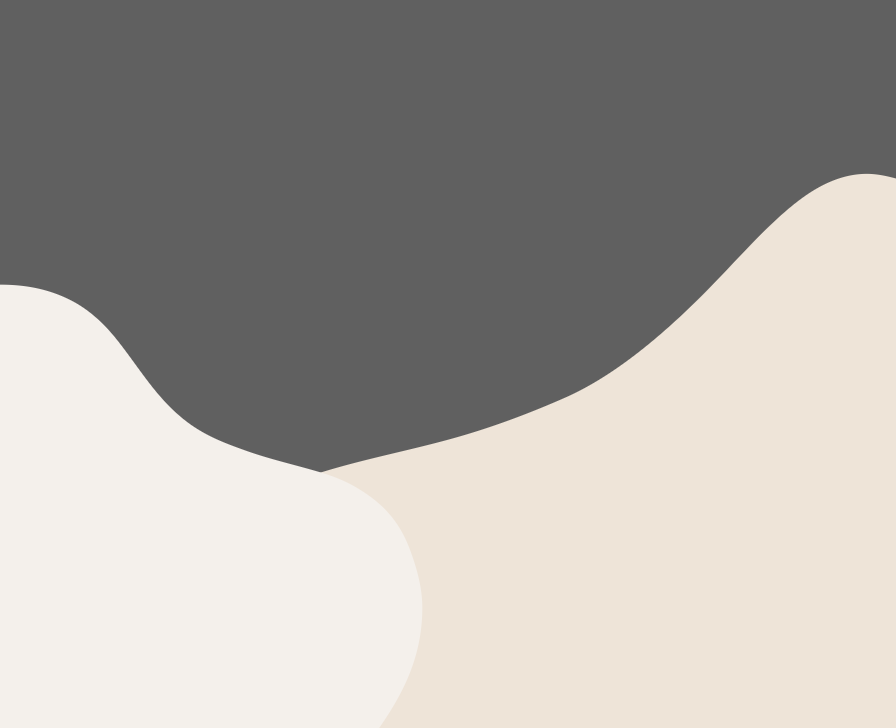
Reproduce this background procedurally as a Shadertoy shader.

```glsl
// Flat layered backdrop: a cream hill rising to the right and a pale rounded
// mound at the lower left, over dark grey. Each outline is a smooth cubic
// spline, turned into an approximate distance for soft edges.

const int KNOTS = 7;
const float ASPECT = 16.0 / 13.0;

const vec3 GREY  = vec3(0.376);
const vec3 CREAM = vec3(0.933, 0.894, 0.847);
const vec3 PALE  = vec3(0.957, 0.941, 0.922);

// Knots: position along the axis, value, slope (in canvas heights)
const vec3 HILL_TOP[KNOTS] = vec3[KNOTS](
    vec3(0.4407, 0.3510, 0.31), vec3(0.6234, 0.3982, 0.28),
    vec3(0.7756, 0.4535, 0.44), vec3(0.9615, 0.5913, 0.99),
    vec3(1.1058, 0.7308, 0.70), vec3(1.1907, 0.7612, 0.0),
    vec3(1.2308, 0.7548, -0.27));

const vec3 MOUND_TOP[KNOTS] = vec3[KNOTS](
    vec3(0.0, 0.6090, 0.0), vec3(0.0962, 0.5881, -0.50),
    vec3(0.1603, 0.5337, -1.25), vec3(0.2083, 0.4696, -1.27),
    vec3(0.2644, 0.4151, -0.68), vec3(0.3365, 0.3814, -0.36),
    vec3(0.4407, 0.3510, -0.30));

// The mound's right side runs upward, giving x for each y
const vec3 MOUND_SIDE[KNOTS] = vec3[KNOTS](
    vec3(0.0, 0.5208, 0.70), vec3(0.0785, 0.5641, 0.38),
    vec3(0.1651, 0.5801, 0.0), vec3(0.2308, 0.5681, -0.33),
    vec3(0.2853, 0.5417, -0.74), vec3(0.3269, 0.4952, -1.60),
    vec3(0.3510, 0.4407, -3.30));

// Cubic Hermite segment from knot a to knot b: value and slope at s
vec2 hermite(vec3 a, vec3 b, float s) {
    float width = b.x - a.x;
    float t = (s - a.x) / width;
    float rise = b.y - a.y;
    float c1 = a.z * width;
    float c2 = 3.0 * rise - (2.0 * a.z + b.z) * width;
    float c3 = (a.z + b.z) * width - 2.0 * rise;
    float value = a.y + t * (c1 + t * (c2 + t * c3));
    float slope = (c1 + t * (2.0 * c2 + t * 3.0 * c3)) / width;
    return vec2(value, slope);
}

// Signed distance below a spline outline, extended straight past its ends
float belowSpline(vec3 knots[KNOTS], float s, float height) {
    float inside = clamp(s, knots[0].x, knots[KNOTS - 1].x);
    int segment = 0;
    for (int i = 1; i < KNOTS - 1; i++) {
        if (inside >= knots[i].x) segment = i;
    }
    vec2 curve = hermite(knots[segment], knots[segment + 1], inside);
    float edge = curve.x + curve.y * (s - inside);
    return (edge - height) / sqrt(1.0 + curve.y * curve.y);
}

// Antialiased coverage across one pixel
float coverage(float dist, float pixel) {
    return clamp(dist / pixel + 0.5, 0.0, 1.0);
}

void mainImage(out vec4 fragColor, in vec2 fragCoord) {
    vec2 p = fragCoord / iResolution.xy * vec2(ASPECT, 1.0);
    float pixel = 1.0 / iResolution.y;

    // Top and side outlines meet at the mound's shoulder
    float shoulder = MOUND_TOP[KNOTS - 1].x;
    float hill = belowSpline(HILL_TOP, p.x, p.y);
    float mound = p.x < shoulder ? belowSpline(MOUND_TOP, p.x, p.y)
                                 : belowSpline(MOUND_SIDE, p.y, p.x);

    // Paint back to front
    vec3 color = mix(GREY, CREAM, coverage(hill, pixel));
    color = mix(color, PALE, coverage(mound, pixel));
    fragColor = vec4(color, 1.0);
}
```
